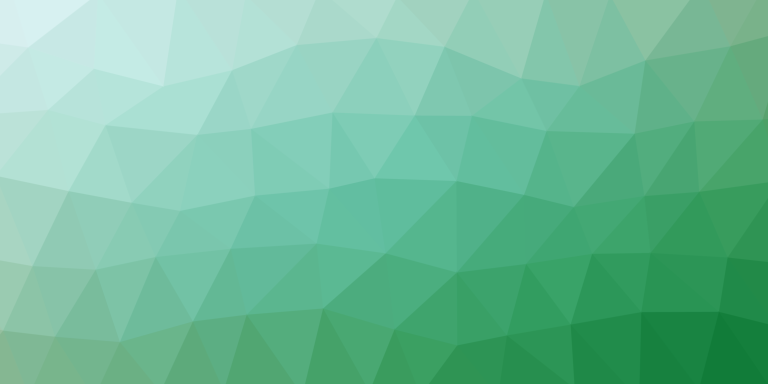
A Shadertoy shader for this background:

```glsl
// Low-poly mesh of flat facets shading from pale mint to deep green.

const int ROW_COUNT = 7;
const float ROW_TOP = 1.025;
const float ROW_GAP = 0.175;
const float WAVE_PERIOD = 1.04;
const vec2 JITTER = vec2(0.06, 0.034);
const float TONE_JITTER = 0.03;

// Per vertex row: first x, column step, wave depth, x of a wave dip
const vec4 ROWS[ROW_COUNT] = vec4[](
    vec4( 0.052, 0.195, 0.000, 0.00),
    vec4( 0.057, 0.182, 0.062, 0.44),
    vec4(-0.083, 0.190, 0.030, 0.52),
    vec4(-0.016, 0.169, 0.036, 0.50),
    vec4(-0.128, 0.185, 0.026, 0.22),
    vec4(-0.010, 0.169, 0.042, 0.23),
    vec4( 0.052, 0.177, 0.000, 0.00));

// Colour stops along the falling diagonal
const vec3 RAMP[5] = vec3[](
    vec3(0.88, 0.96, 0.97),
    vec3(0.66, 0.87, 0.82),
    vec3(0.40, 0.76, 0.65),
    vec3(0.20, 0.62, 0.38),
    vec3(0.03, 0.45, 0.18));
const vec3 CORNER_TINT = vec3(0.10, -0.06, -0.10);

float hash(vec2 p) {
    vec3 q = fract(vec3(p.xyx) * 0.1031);
    q += dot(q, q.yzx + 33.33);
    return fract((q.x + q.y) * q.z);
}

// Smooth colour field, muted towards the two off-diagonal corners
vec3 fieldColor(vec2 p) {
    vec2 uv = vec2(p.x * 0.5, 1.0 - p.y);
    float t = clamp((uv.x + uv.y) * 2.0, 0.0, 3.999);
    int stop = int(t);
    float offAxis = uv.x - uv.y;
    return mix(RAMP[stop], RAMP[stop + 1], fract(t))
         + CORNER_TINT * offAxis * offAxis;
}

// Mesh vertex on a wavy, jittered row
vec2 meshVertex(int row, float column) {
    vec4 r = ROWS[row];
    vec2 id = vec2(column + 40.0, float(row) + 7.0);
    float x = r.x + r.y * column;
    float wave = r.z * cos(6.28318 * (x - r.w) / WAVE_PERIOD);
    vec2 base = vec2(x, ROW_TOP - ROW_GAP * float(row) - wave);
    return base + JITTER * (vec2(hash(id), hash(id.yx + 61.0)) - 0.5);
}

float cross2(vec2 a, vec2 b) {
    return a.x * b.y - a.y * b.x;
}

float edgeDistance(vec2 p, vec2 a, vec2 b) {
    return cross2(b - a, p - a) / length(b - a);
}

// Adds one flat facet: rgb is weighted colour, a is coverage
void addFacet(inout vec4 sum, vec2 p, vec2 a, vec2 b, vec2 c, float seed, float blur) {
    float side = sign(cross2(b - a, c - a));
    float inside = min(side * edgeDistance(p, a, b),
                   min(side * edgeDistance(p, b, c), side * edgeDistance(p, c, a)));
    float cover = smoothstep(-blur, blur, inside);
    vec3 color = fieldColor((a + b + c) / 3.0) + TONE_JITTER * (seed - 0.5);
    sum += vec4(color, 1.0) * cover;
}

void mainImage(out vec4 fragColor, in vec2 fragCoord) {
    vec2 p = fragCoord / iResolution.xy * vec2(2.0, 1.0);
    float blur = 0.75 / iResolution.y;
    vec4 sum = vec4(fieldColor(p), 1.0) * 0.0001;

    // Visit the nearby quads of each strip between two rows
    for (int row = 0; row < ROW_COUNT - 1; row++) {
        float nearest = floor((p.x - ROWS[row].x) / ROWS[row].y);
        for (int k = -2; k <= 2; k++) {
            float column = nearest + float(k);
            vec2 a = meshVertex(row, column);
            vec2 b = meshVertex(row, column + 1.0);
            vec2 c = meshVertex(row + 1, column);
            vec2 d = meshVertex(row + 1, column + 1.0);
            vec2 id = vec2(column + 80.0, float(row) + 23.0);
            float seed1 = hash(id);
            float seed2 = hash(id + 50.0);

            // Split each quad along its shorter diagonal
            if (distance(a, d) < distance(b, c)) {
                addFacet(sum, p, a, b, d, seed1, blur);
                addFacet(sum, p, a, d, c, seed2, blur);
            } else {
                addFacet(sum, p, a, b, c, seed1, blur);
                addFacet(sum, p, b, d, c, seed2, blur);
            }
        }
    }
    fragColor = vec4(clamp(sum.rgb / sum.a, 0.0, 1.0), 1.0);
}
```
